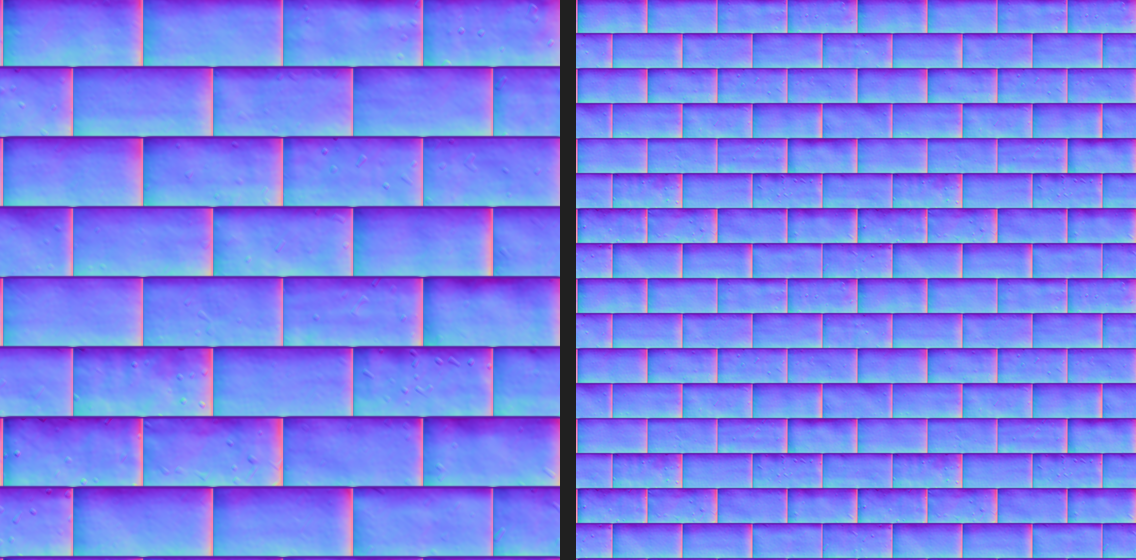
Left: one tile. Right: repeated 2 by 2.
This texture map is drawn by a Shadertoy shader. Its source:

```glsl
// Tileable normal map of pillowed, worn bricks in running bond: 4 across, 8 down.

float hash(vec2 p) {
    vec3 q = fract(vec3(p.xyx) * 0.1031);
    q += dot(q, q.yzx + 33.33);
    return fract((q.x + q.y) * q.z);
}

float noise(vec2 p) {
    vec2 i = floor(p), f = fract(p);
    f = f * f * f * (f * (f * 6.0 - 15.0) + 10.0);
    return mix(mix(hash(i), hash(i + vec2(1, 0)), f.x),
               mix(hash(i + vec2(0, 1)), hash(i + vec2(1, 1)), f.x), f.y);
}

// Worn face of one brick: broad dents, trowel streaks, grain and rare pits
float wearHeight(vec2 p, vec2 seed, float roughness) {
    vec2 turned = mat2(0.8, 0.6, -0.6, 0.8) * p;
    float h = 0.05 * noise(turned * 2.3 + seed);
    h += 0.009 * noise(p * vec2(1.2, 7.0) + seed + 31.0);
    h += 0.011 * roughness * noise(p * vec2(7.0, 1.5) + seed + 57.0);
    h += 0.013 * roughness * noise(turned * 6.0 + seed + 73.0);
    h += 0.0035 * noise(turned * 17.0 + seed + 91.0);
    float pit = smoothstep(0.84, 1.0, noise(turned * 8.0 + seed + 113.0));
    return h - 0.012 * roughness * pit;
}

vec2 wearSlope(vec2 p, vec2 seed, float roughness) {
    vec2 e = vec2(0.02, 0.0);
    return vec2(wearHeight(p + e.xy, seed, roughness) - wearHeight(p - e.xy, seed, roughness),
                wearHeight(p + e.yx, seed, roughness) - wearHeight(p - e.yx, seed, roughness))
           / (2.0 * e.x);
}

float bell(float d, float width) {
    return exp(-d * d / (width * width));
}

void mainImage(out vec4 fragColor, in vec2 fragCoord) {
    // Brick cell: one unit is a row height, each brick is 2 x 1;
    // a small shift keeps the joints whole, just inside the canvas border
    vec2 p = fragCoord / iResolution.xy * 8.0 - vec2(0.045, 0.04);
    float pixel = 8.0 / iResolution.y;
    float row = floor(p.y);
    float x = p.x + mod(row, 2.0) - 1.0;
    vec2 id = vec2(mod(floor(x / 2.0), 4.0), mod(row, 8.0));
    vec2 local = vec2(mod(x, 2.0), fract(p.y));

    // Per-brick character
    vec2 seed = floor(vec2(hash(id + 3.0), hash(id + 17.0)) * 400.0);
    float roughness = mix(0.2, 1.3, pow(hash(id + 41.0), 2.0));
    vec4 vary = vec4(hash(id + 5.0), hash(id + 11.0), hash(id + 23.0), hash(id + 29.0));

    // Distances to the four sides, wavering along each side
    float left = local.x, right = 2.0 - local.x;
    float bottom = local.y, top = 1.0 - local.y;
    float waveX = noise(vec2(local.x * 3.0, 0.5) + seed) - 0.5;
    float waveY = noise(vec2(0.5, local.y * 4.0) + seed + 19.0) - 0.5;

    // Rounded sides: a broad shoulder plus a sharp lip
    vec2 n = vec2(-0.05, 0.06 + 0.14 * (0.5 - local.y));
    n.y -= (0.50 + 0.14 * vary.x) * bell(top, 0.19 + 0.08 * vary.y + 0.12 * waveX)
         + 0.20 * exp(-top / 0.06);
    n.y += (0.30 + 0.12 * vary.z) * bell(bottom, 0.22 + 0.07 * vary.w - 0.12 * waveX)
         + 0.12 * exp(-bottom / 0.06);
    n.x += (0.32 + 0.38 * vary.y) * bell(right, 0.12 + 0.11 * vary.z + 0.10 * waveY)
         + 0.45 * exp(-right / 0.045);
    n.x -= (0.24 + 0.18 * vary.x) * bell(left, 0.15 + 0.09 * vary.w - 0.10 * waveY)
         + 0.20 * exp(-left / 0.03);

    // Slight tilt and surface wear
    n += (vary.zw - 0.5) * vec2(0.03, 0.05);
    n += wearSlope(local, seed, roughness) * vec2(0.8, 0.9);

    n *= min(1.0, 0.92 / max(length(n), 0.001));
    float z = sqrt(1.0 - dot(n, n));
    vec3 color = vec3(0.5 + 0.5 * n, 0.44 + 0.55 * z);

    // Upright joints: pink lip on one side, soft violet edge on the other
    float lip = 1.0 - smoothstep(0.010, 0.035 + pixel, right);
    color = mix(color, vec3(0.97, 0.48, 0.70), 0.55 * lip);
    float shade = 1.0 - smoothstep(0.0, 0.012 + pixel, left);
    color = mix(color, vec3(0.48, 0.42, 0.78), 0.55 * shade);

    // Level joints: thin dark violet line
    float joint = 1.0 - smoothstep(0.006, 0.018 + pixel, min(top, bottom));
    color = mix(color, vec3(0.36, 0.12, 0.66), 0.85 * joint);

    // Pale green glint where an upright joint meets the course above it
    float glint = bell(local.x - 1.0, 0.06) * exp(-bottom / 0.05);
    color = mix(color, vec3(0.58, 0.92, 0.80), 0.7 * glint);

    fragColor = vec4(clamp(color, 0.0, 1.0), 1.0);
}
```
